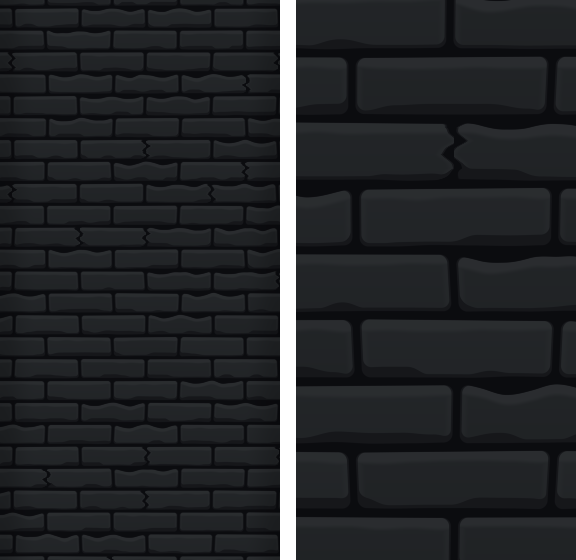
Left: the whole. Right: its middle third, enlarged.
Reproduce this texture procedurally as a WebGL 1 fragment shader.

```glsl
precision highp float;
// Dark charcoal brick wall in running bond, with chipped tops and jagged joints.
uniform vec2 u_resolution;

const float ROWS_PER_WIDTH = 12.78; // one unit is one course of bricks
const float BRICK = 3.03;           // brick length in courses

float hash(vec2 p) {
  p = fract(p * vec2(0.1031, 0.1130));
  p += dot(p, p.yx + 33.33);
  return fract((p.x + p.y) * p.x * 91.7);
}

float noise(float x, float seed) {
  float i = floor(x), f = fract(x);
  f = f * f * (3.0 - 2.0 * f);
  return mix(hash(vec2(i, seed)), hash(vec2(i + 1.0, seed)), f);
}

// Sideways shift of the upright joint left of a brick
float jointShift(vec2 id, float y) {
  float lean = (hash(id + 7.3) - 0.5) * 0.12 * (y - 0.5);
  float zigzag = abs(fract(y * 2.4 + 0.2) - 0.5) * 0.42 - 0.1;
  zigzag += (noise(y * 9.0, id.x + id.y * 5.0) - 0.5) * 0.1;
  return lean + zigzag * step(0.88, hash(id + 21.7));
}

void main() {
  vec2 uv = gl_FragCoord.xy / u_resolution;
  float px = ROWS_PER_WIDTH / u_resolution.x;
  vec2 p = vec2(gl_FragCoord.x, u_resolution.y - gl_FragCoord.y) * px;

  // Locate the brick; y runs downward
  p.y -= 0.33;
  float row = floor(p.y);
  float y = p.y - row;
  float start = 0.6 + mod(row, 2.0) * BRICK * 0.5
              + (hash(vec2(row, 4.0)) - 0.5) * 0.12;
  float column = floor((p.x - start) / BRICK);
  float x = p.x - start - column * BRICK;
  vec2 id = vec2(column, row) + 40.0;
  float u = x / BRICK;
  float seed = id.x * 3.0 + id.y * 17.0;

  // Uneven top and bottom edges
  float chipped = step(0.74, hash(id + 3.1));
  float wave = noise(x * 2.6, seed);
  float chip = chipped * (0.065 - 0.065 * cos(12.566 * u) + 0.07 * (wave - 0.4));
  float slope = (hash(id + 11.0) - 0.5) * 0.06 * (u - 0.5);
  float top = y - 0.06 - chip - slope;
  float bottom = 0.94 - y - 0.025 * noise(x * 1.7, seed + 9.0);

  // Rounded brick outline
  float left = x - jointShift(id, y) - 0.055;
  float right = BRICK + jointShift(id + vec2(1.0, 0.0), y) - x - 0.055;
  vec2 inset = vec2(min(left, right), min(top, bottom));
  float radius = 0.13;
  float body = radius - length(max(radius - inset, 0.0));
  float bodyMask = smoothstep(-px * 0.7, px * 0.7, body);

  // Front face, raised above a wavy shaded skirt
  float skirt = 0.05 + 0.11 * smoothstep(0.35, 0.8, noise(x * 1.5, seed + 31.0));
  vec2 faceInset = vec2(inset.x - 0.025, min(top, bottom - skirt));
  float face = radius - length(max(radius - faceInset, 0.0));
  float faceMask = smoothstep(-px * 0.6, px * 0.8, face);

  // Bevel light along the top, faint along the ends
  float bevelDepth = 0.13 + 0.05 * noise(x * 2.1, seed + 50.0);
  float bevel = 1.0 - smoothstep(bevelDepth - 0.04, bevelDepth + 0.05, top);
  float endLight = 1.0 - smoothstep(0.05, 0.14, inset.x);
  float light = max(bevel * 0.85, endLight * 0.3);

  // Colours
  vec3 mortar = vec3(0.045, 0.047, 0.06);
  vec3 skirtColor = vec3(0.085, 0.09, 0.103);
  vec3 faceColor = vec3(0.132, 0.142, 0.152) * (0.96 + 0.08 * hash(id + 5.0));
  faceColor *= 1.03 - 0.06 * y;
  vec3 bevelColor = vec3(0.17, 0.18, 0.19);
  vec3 color = mix(mortar, skirtColor, bodyMask);
  color = mix(color, mix(faceColor, bevelColor, light), faceMask * bodyMask);

  // Gentle darkening toward the sides
  float side = min(uv.x, 1.0 - uv.x);
  color *= mix(0.82, 1.0, smoothstep(0.0, 0.13, side));
  gl_FragColor = vec4(color, 1.0);
}
```
